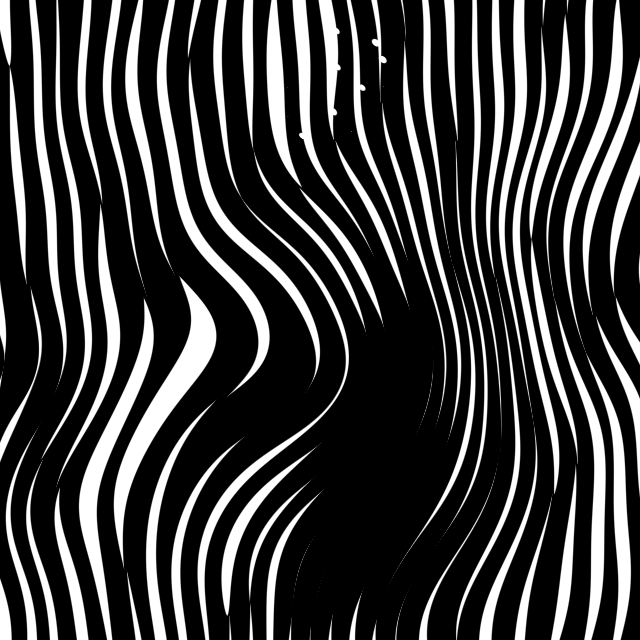
Reproduce this pattern procedurally as a Shadertoy shader.

```glsl
// Zebra-like coat: tapered white strands flowing in bent lanes over black.

const vec3 BLACK = vec3(0.0);
const vec3 WHITE = vec3(1.0);
const float LANES = 25.0;
const float PI = 3.14159;

float hash(vec2 p) {
    return fract(sin(dot(p, vec2(127.1, 311.7))) * 43758.55);
}

// Smooth hill of height 1 around a centre.
float bulge(vec2 p, vec2 centre, vec2 radius) {
    vec2 q = (p - centre) / radius;
    return exp(-dot(q, q));
}

// Lane coordinate: its level lines are the paths of the strands.
float laneCoord(vec2 p) {
    float shift = 0.20 * bulge(p, vec2(0.55, 0.46), vec2(0.25, 0.24));
    shift -= 0.13 * bulge(p, vec2(0.92, 0.60), vec2(0.20, 0.20));
    shift -= 0.06 * bulge(p, vec2(0.06, 0.18), vec2(0.18, 0.14));
    shift += 0.05 * bulge(p, vec2(0.05, 0.45), vec2(0.11, 0.12));
    shift -= 0.07 * bulge(p, vec2(0.62, 0.00), vec2(0.30, 0.25));
    shift += 0.010 * sin(p.y * 11.0 + p.x * 7.0);
    shift += 0.004 * sin(p.y * 23.0 - p.x * 13.0);
    return (p.x - shift) * LANES;
}

// Length of the lane gradient, turns lane units into canvas units.
float laneSlope(vec2 p) {
    vec2 e = vec2(0.002, 0.0);
    return length(vec2(laneCoord(p + e.xy) - laneCoord(p - e.xy),
                       laneCoord(p + e.yx) - laneCoord(p - e.yx))) / (2.0 * e.x);
}

// Bare patches where the strands thin out to points.
float bareness(vec2 p) {
    return bulge(p, vec2(0.59, 0.24), vec2(0.12, 0.17))
         + 0.8 * bulge(p, vec2(0.63, 0.47), vec2(0.06, 0.10))
         + 0.7 * bulge(p, vec2(0.02, 0.42), vec2(0.06, 0.07));
}

// Signed distance to the strands of one lane, positive inside.
float strand(vec2 p, float lane, float slope) {
    float column = floor(lane);
    float span = mix(0.32, 0.95, hash(vec2(column, 3.0)));
    float along = p.y / span + 7.0 * hash(vec2(column, 9.0));
    vec2 id = vec2(column, floor(along));
    float t = fract(along);

    // Off-centre belly with sharp tips.
    float skew = mix(0.65, 1.5, hash(id + 4.3));
    float taper = pow(max(sin(PI * pow(t, skew)), 0.0), 0.75);
    float halfWidth = mix(0.15, 0.31, hash(id + 1.7)) * taper;
    halfWidth -= 0.36 * bareness(p) + 0.01;

    float sway = 0.12 * (hash(id + 8.1) - 0.5)
               + 0.05 * sin(2.0 * PI * (t + hash(id + 5.9)));
    return (halfWidth - abs(fract(lane) - 0.5 - sway)) / slope;
}

// Small drops scattered in jittered cells, positive inside.
float drops(vec2 p, float cells) {
    vec2 cell = floor(p * cells);
    float seed = hash(cell + 2.4);
    vec2 jitter = 0.25 + 0.5 * vec2(hash(cell + 6.2), hash(cell + 3.8));
    float radius = mix(0.08, 0.16, seed) * step(0.6, seed);
    vec2 q = fract(p * cells) - jitter;
    return (radius - length(vec2(q.x + 0.4 * q.y, q.y))) / cells;
}

void mainImage(out vec4 fragColor, in vec2 fragCoord) {
    vec2 p = fragCoord / iResolution.xy;
    float edge = 0.8 / min(iResolution.x, iResolution.y);

    float lane = laneCoord(p);
    float shape = strand(p, lane, laneSlope(p));

    // Drops only sit in the upper middle.
    float nearDrops = bulge(p, vec2(0.52, 0.87), vec2(0.10, 0.10));
    shape = max(shape, drops(p, 26.0) - 0.03 * (1.0 - smoothstep(0.2, 0.4, nearDrops)));

    float ink = smoothstep(-edge, edge, shape);
    fragColor = vec4(mix(BLACK, WHITE, ink), 1.0);
}
```
